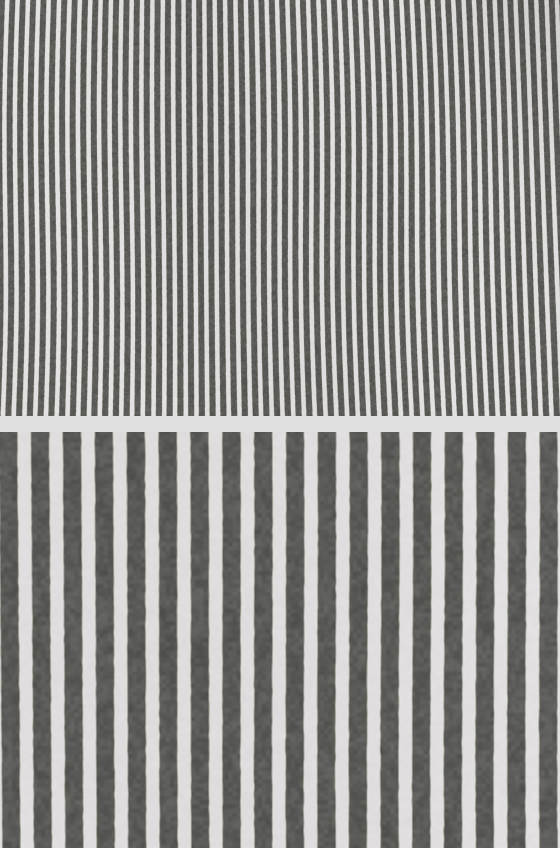
Top: the whole. Bottom: its middle third, enlarged.
Reproduce this pattern procedurally as a WebGL 1 fragment shader.

```glsl
precision highp float;

uniform vec2 u_resolution;

const float STRIPE_COUNT = 54.0;
const float FIRST_STRIPE = 0.013;
const float LIGHT_HALF_WIDTH = 0.215;
const float PRINT_SOFTNESS = 0.025;

const vec3 LIGHT_CLOTH = vec3(0.885, 0.875, 0.877);
const vec3 DARK_INK = vec3(0.355, 0.357, 0.345);
const vec3 EDGE_TINT = vec3(0.015, 0.008, -0.02);

float hash(vec2 p) {
  vec3 q = fract(vec3(p.xyx) * 0.1031);
  q += dot(q, q.yzx + 33.33);
  return fract((q.x + q.y) * q.z);
}

float valueNoise(vec2 p) {
  vec2 cell = floor(p);
  vec2 f = fract(p);
  f = f * f * (3.0 - 2.0 * f);
  float low = mix(hash(cell), hash(cell + vec2(1.0, 0.0)), f.x);
  float high = mix(hash(cell + vec2(0.0, 1.0)), hash(cell + vec2(1.0, 1.0)), f.x);
  return mix(low, high, f.y);
}

// Lean and slow sway of the cloth; drop runs from the top edge to the bottom.
float drape(float x, float drop) {
  float fan = drop * (0.036 * x - 0.008);
  float sway = 0.003 * sin(6.2832 * drop) * sin(5.0 * x - 1.8);
  return x - fan - sway;
}

// 1 inside a light stripe, 0 in the dark ink, with a soft border.
float lightStripe(float phase, float halfWidth, float blur) {
  float dist = abs(fract(phase + 0.5) - 0.5);
  return 1.0 - smoothstep(halfWidth - blur, halfWidth + blur, dist);
}

// Broad, faint changes of light over the folds.
float foldShade(vec2 uv) {
  float folds = 0.012 * sin(9.0 * uv.x + 1.5 * uv.y);
  float corner = 0.06 * smoothstep(0.65, 1.0, uv.x) * smoothstep(0.5, 1.0, uv.y);
  return 1.0 + folds - corner;
}

void main() {
  vec2 uv = gl_FragCoord.xy / u_resolution;
  vec2 cloth = gl_FragCoord.xy / u_resolution.y;

  // Stripes, with slightly uneven printed borders
  float phase = (drape(uv.x, 1.0 - uv.y) - FIRST_STRIPE) * STRIPE_COUNT;
  float blur = PRINT_SOFTNESS + 0.5 * STRIPE_COUNT / u_resolution.x;
  float rough = 0.025 * (valueNoise(cloth * 170.0) - 0.5);
  float light = lightStripe(phase, LIGHT_HALF_WIDTH + rough, blur);

  // Fibre grain, stronger in the ink
  float grain = valueNoise(cloth * 300.0) - 0.5;
  grain += 0.6 * (valueNoise(cloth * 130.0 + 17.0) - 0.5);
  vec3 color = mix(DARK_INK, LIGHT_CLOTH, light);
  color += EDGE_TINT * 4.0 * light * (1.0 - light);
  color += grain * mix(0.07, 0.015, light);

  gl_FragColor = vec4(clamp(color * foldShade(uv), 0.0, 1.0), 1.0);
}
```
